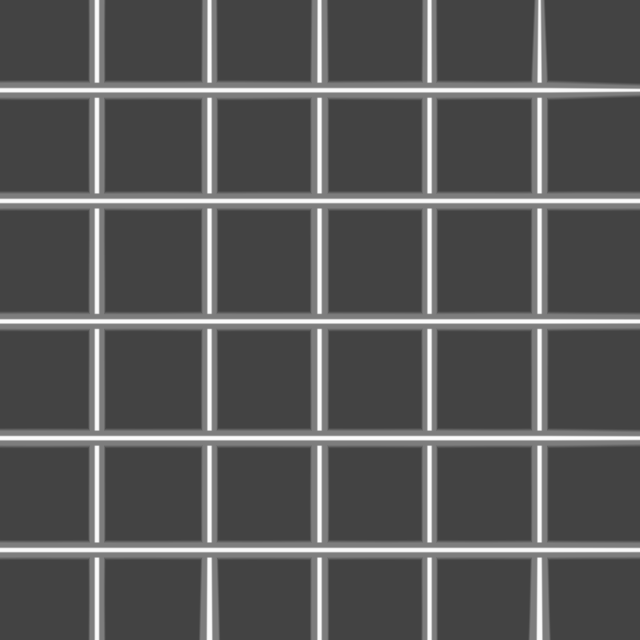
Reproduce this pattern procedurally as a WebGL 2 fragment shader.

```glsl
#version 300 es
precision highp float;

uniform vec2 u_resolution;
out vec4 fragColor;

const int LINES = 5;
const float COLUMN_PITCH = 0.1719;
const float ROW_PITCH = 0.1797;
const vec2 GRID_CENTER = vec2(0.4993, 0.4986);

// Small irregularities of each line, from left to right and bottom to top
const float COLUMN_SHIFT[5] = float[5](-0.0040, 0.0, 0.0, 0.0, 0.0);
const float ROW_SHIFT[5] = float[5](0.0014, -0.0035, -0.0008, 0.0077, 0.0010);
const float COLUMN_HALF[5] = float[5](0.0122, 0.0122, 0.0136, 0.0118, 0.0126);
const float ROW_HALF = 0.0133;

// Relative width change towards the canvas borders
const float TOP_FLARE[5] = float[5](0.0, -0.08, -0.10, -0.08, -0.42);
const float BOTTOM_FLARE[5] = float[5](0.0, 0.26, 0.0, 0.0, 0.30);
const float RIGHT_FLARE[5] = float[5](-0.05, -0.14, -0.08, 0.0, -0.34);
const float FLARE_LENGTH = 0.14;

const float CORE_HALF = 0.0034;
const float CORE_SOFT = 0.0018;
const float COLUMN_SOFT = 0.0023;
const float ROW_SOFT = 0.0036;
const float GAP_HALF = 0.0118;
const float GAP_SOFT = 0.0016;
const float WOBBLE = 0.07;
const float WOBBLE_FREQUENCY = 7.0;

const vec3 TILE_COLOR = vec3(0.262);
const vec3 BAND_COLOR = vec3(0.492);
const vec3 CORE_COLOR = vec3(0.985);

float slopeHash(float n) {
    return fract(sin(n * 12.9898) * 4375.85) * 2.0 - 1.0;
}

// One-dimensional gradient noise
float gradientNoise(float x) {
    float cell = floor(x);
    float f = x - cell;
    float fade = f * f * f * (f * (f * 6.0 - 15.0) + 10.0);
    return mix(slopeHash(cell) * f, slopeHash(cell + 1.0) * (f - 1.0), fade);
}

// Coverage of a strip whose blurred edge is centered on halfWidth
float strip(float dist, float halfWidth, float softness) {
    float blur = max(softness, 0.7 / min(u_resolution.x, u_resolution.y));
    return 1.0 - smoothstep(halfWidth - blur, halfWidth + blur, dist);
}

float widthWobble(float along, float seed) {
    return 1.0 + WOBBLE * gradientNoise(along * WOBBLE_FREQUENCY + seed);
}

void main() {
    vec2 uv = gl_FragCoord.xy / u_resolution;
    float towardTop = clamp((uv.y - 1.0) / FLARE_LENGTH + 1.0, 0.0, 1.0);
    float towardBottom = clamp(1.0 - uv.y / FLARE_LENGTH, 0.0, 1.0);
    float towardRight = clamp((uv.x - 1.0) / FLARE_LENGTH + 1.0, 0.0, 1.0);

    float band = 0.0;
    float columnCore = 0.0;
    float rowCore = 0.0;
    float nearestRow = 1.0;

    for (int i = 0; i < LINES; i++) {
        float k = float(i) - 0.5 * float(LINES - 1);

        // Vertical line
        float columnX = GRID_CENTER.x + k * COLUMN_PITCH + COLUMN_SHIFT[i];
        float columnDist = abs(uv.x - columnX);
        float columnScale = 1.0 + TOP_FLARE[i] * towardTop + BOTTOM_FLARE[i] * towardBottom;
        float columnHalf = COLUMN_HALF[i] * columnScale * widthWobble(uv.y, float(i) * 17.0);
        band = max(band, strip(columnDist, columnHalf, COLUMN_SOFT));
        columnCore = max(columnCore, strip(columnDist, CORE_HALF * columnScale, CORE_SOFT));

        // Horizontal line
        float rowY = GRID_CENTER.y + k * ROW_PITCH + ROW_SHIFT[i];
        float rowDist = abs(uv.y - rowY);
        float rowScale = 1.0 + RIGHT_FLARE[i] * towardRight;
        float rowHalf = ROW_HALF * rowScale * widthWobble(uv.x, float(i) * 23.0 + 101.0);
        band = max(band, strip(rowDist, rowHalf, ROW_SOFT));
        rowCore = max(rowCore, strip(rowDist, CORE_HALF * rowScale, CORE_SOFT));
        nearestRow = min(nearestRow, rowDist);
    }

    // Vertical cores break where they pass under the horizontal bands
    columnCore *= 1.0 - strip(nearestRow, GAP_HALF, GAP_SOFT);

    vec3 color = mix(TILE_COLOR, BAND_COLOR, band);
    color = mix(color, CORE_COLOR, max(columnCore, rowCore));
    fragColor = vec4(color, 1.0);
}
```
